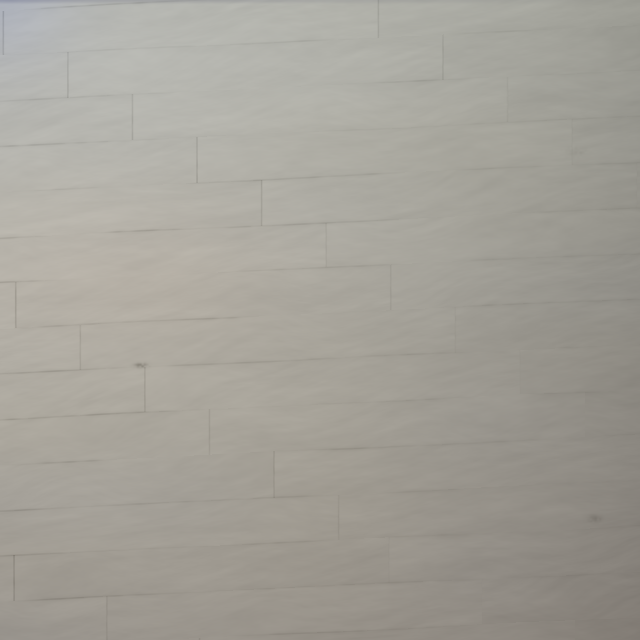
This texture is drawn by a Shadertoy shader. Its source:

```glsl
// Pale wooden floor: fourteen slightly tilted courses of long planks, each
// stepped sideways from the one above. Stretched noise gives the grain,
// thin broken lines the seams, and a smooth gradient the uneven room light.

#define COURSE_HEIGHT 0.0711
#define PLANK_LENGTH 0.586
#define COURSE_STEP 0.1009
#define FIRST_SEAM 0.0156
#define TILT 0.047
#define LINE_HALF_WIDTH 0.0008
#define SEAM_DEPTH 0.065
#define JOINT_DEPTH 0.095
#define GRAIN_DEPTH 0.05
#define PLANK_VARIATION 0.006

float hash(vec2 p) {
    vec3 q = fract(vec3(p.xyx) * 0.1031);
    q += dot(q, q.yzx + 33.33);
    return fract((q.x + q.y) * q.z);
}

float noise(vec2 p) {
    vec2 cell = floor(p), f = fract(p);
    f = f * f * (3.0 - 2.0 * f);
    return mix(mix(hash(cell), hash(cell + vec2(1, 0)), f.x),
               mix(hash(cell + vec2(0, 1)), hash(cell + vec2(1, 1)), f.x), f.y);
}

float fbm(vec2 p) {
    float sum = 0.0, weight = 0.5;
    for (int i = 0; i < 4; i++) {
        sum += weight * noise(p);
        p = p * 2.03 + 17.3;
        weight *= 0.5;
    }
    return sum / 0.9375;
}

// Antialiased line coverage at a given distance
float line(float dist, float pixel) {
    return 1.0 - smoothstep(0.0, LINE_HALF_WIDTH + pixel, dist);
}

// Soft elongated blemish
float knot(vec2 p, vec2 centre, vec2 size) {
    vec2 q = (p - centre) / size;
    return exp(-dot(q, q)) * (0.4 + noise(p * 260.0));
}

// Light fading from the upper left, with a warm glow on the left
vec3 roomLight(vec2 p) {
    vec3 top = mix(vec3(0.712, 0.72, 0.712), vec3(0.61, 0.61, 0.578), p.x);
    vec3 bottom = mix(vec3(0.595, 0.577, 0.55), vec3(0.51, 0.488, 0.463), p.x);
    vec3 light = mix(bottom, top, p.y);
    light += vec3(0.045, 0.038, 0.022) * 4.0 * p.y * (1.0 - p.y) * (1.0 - p.x);
    light += vec3(0.035, 0.034, 0.029) * 4.0 * p.x * (1.0 - p.x);
    vec2 glow = (p - vec2(0.2, 0.57)) / vec2(0.28, 0.13);
    light += vec3(0.008, -0.002, -0.003) * exp(-dot(glow, glow));
    vec2 corner = p - vec2(0.0, 1.0);
    return light + vec3(-0.03, -0.02, 0.025) * exp(-dot(corner, corner) * 90.0);
}

// Wavy streaks, slanted figure and short fibres, shifted in every plank
float woodGrain(vec2 p, vec2 plank) {
    float seed = hash(plank + 5.7);
    vec2 q = p + vec2(seed * 31.0, hash(plank + 9.1) * 23.0);
    q.y += 0.03 * (noise(q * vec2(7.0, 14.0)) - 0.5);
    float broad = fbm(q * vec2(5.0, 42.0)) - 0.5;
    vec2 slanted = vec2(q.x, q.y + (0.1 + 0.25 * seed) * p.x);
    float figure = fbm(slanted * vec2(12.0, 100.0)) - 0.5;
    float fibres = fbm(q * vec2(40.0, 170.0)) - 0.5;
    return 0.6 * broad + 0.5 * figure + 0.4 * fibres;
}

void mainImage(out vec4 fragColor, in vec2 fragCoord) {
    vec2 p = fragCoord / iResolution.xy;
    float pixel = 1.0 / iResolution.y;

    // Course and plank indices
    float across = 1.0 - p.y - FIRST_SEAM + TILT * p.x;
    across += 0.0025 * (noise(vec2(p.x * 5.0, floor(across / COURSE_HEIGHT + 0.5) * 7.0)) - 0.5);
    float v = across / COURSE_HEIGHT;
    float course = floor(v);
    float slip = course > 11.5 ? (course - 12.5) * 0.044 : 0.0;
    float u = (p.x - 0.0052 - COURSE_STEP * course - slip) / PLANK_LENGTH;
    vec2 plank = vec2(floor(u), course) + 40.0;

    // Wood surface
    vec3 color = roomLight(p);
    color += PLANK_VARIATION * (hash(plank) - 0.5);
    color += GRAIN_DEPTH * woodGrain(vec2(p.x, across), plank) * vec3(1.0, 1.0, 0.96);
    float tint = noise(vec2(p.x * 4.0, p.y * 9.0) + 3.0) - 0.5;
    color += vec3(0.006, 0.003, -0.004) * tint;

    // Seams: broken lines, dissolving into soft shade toward the lower right
    float clarity = 1.0 - smoothstep(0.3, 1.0, p.x * 0.8 + (1.0 - p.y) * 0.35);
    float seamIndex = floor(v + 0.5);
    float seamDist = abs(v - seamIndex) * COURSE_HEIGHT;
    float wear = smoothstep(0.1, 0.9, noise(vec2(p.x * 9.0, seamIndex * 13.0)));
    float breaks = 0.35 + 0.65 * noise(vec2(p.x * 55.0, seamIndex * 17.0));
    color -= SEAM_DEPTH * line(seamDist, pixel) * wear * breaks * (0.25 + 0.75 * clarity);
    color -= 0.018 * wear * breaks * exp(-seamDist * seamDist * 60000.0);

    // Butt joints between plank ends
    float jointIndex = floor(u + 0.5);
    float jointDist = abs(u - jointIndex) * PLANK_LENGTH;
    float jointWear = 0.5 + 0.5 * hash(vec2(jointIndex, course) + 71.0);
    jointWear *= 0.6 + 0.4 * noise(vec2(course * 5.0, p.y * 90.0));
    color -= JOINT_DEPTH * line(jointDist, pixel) * jointWear * clarity;

    // Knots, and the shaded wall edge along the top
    color -= 0.14 * knot(p, vec2(0.220, 0.429), vec2(0.010, 0.004));
    color -= 0.05 * knot(p, vec2(0.930, 0.189), vec2(0.010, 0.006));
    color -= 0.03 * knot(p, vec2(0.900, 0.762), vec2(0.020, 0.008));
    color -= vec3(0.10, 0.10, 0.07) * smoothstep(0.992, 1.0, p.y) * (1.0 - p.x);

    fragColor = vec4(clamp(color, 0.0, 1.0), 1.0);
}
```
